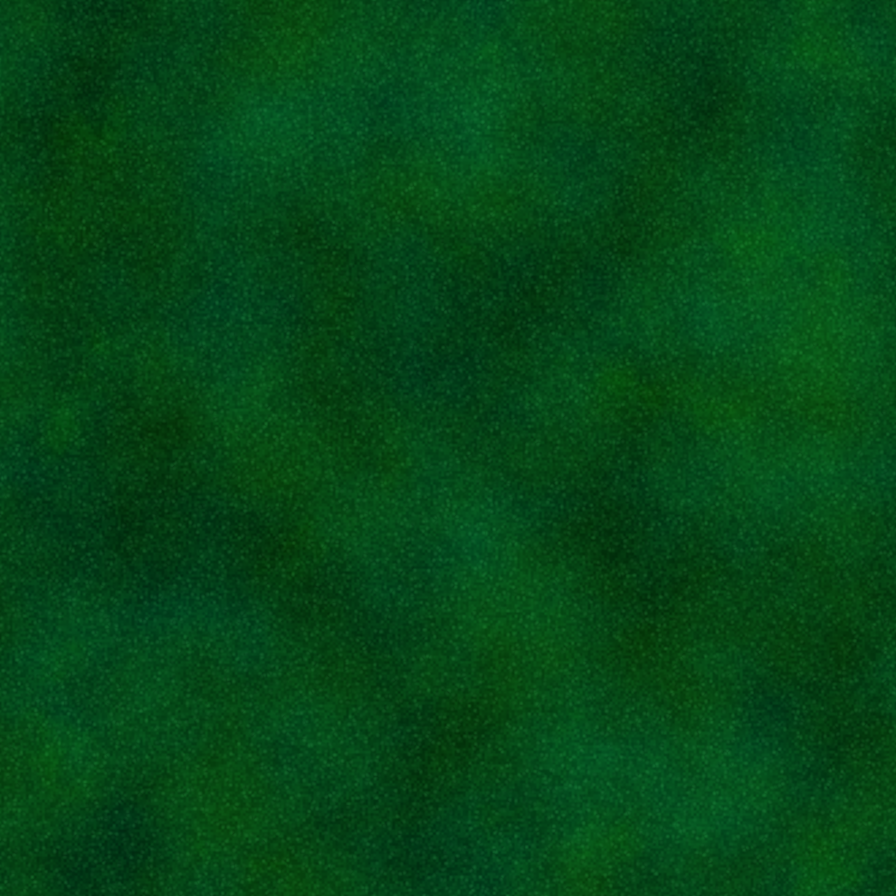
Write a WebGL 2 fragment shader that draws this texture.

```glsl
#version 300 es
precision highp float;
// Deep green mottled felt: wrapped gradient noise makes soft clouds of
// brightness and hue, with a fine nap and small pale specks on top.
// All lattices have whole cell counts and wrap, so the square tiles.

uniform vec2 u_resolution;
out vec4 fragColor;

const vec3 BASE_COLOR = vec3(0.015, 0.269, 0.086);
const vec3 CLOUD_SHIFT = vec3(0.030, 0.205, 0.065);  // dark to light
const vec3 HUE_SHIFT = vec3(-0.035, 0.000, 0.110);   // leaf to bluish green
const vec3 GLOW_SHIFT = vec3(0.006, 0.050, -0.022);  // vivid leafy patches
const vec3 NAP_SHIFT = vec3(0.022, 0.085, 0.035);
const vec3 SPECK_SHIFT = vec3(0.050, 0.085, 0.058);
const int CLOUD_CELLS = 4;
const int HUE_CELLS = 5;
const int GLOW_CELLS = 6;
const int NAP_CELLS = 330;
const int SPECK_CELLS = 150;
const float SPECK_RADIUS = 0.36;   // in speck cells
const float SPECK_DENSITY = 0.75;
const float PERSISTENCE = 0.56;
const float TAU = 6.2831853;

// Integer hash of a wrapped lattice cell, three values in 0..1
vec3 hashCell(ivec2 cell, int period, int seed) {
    ivec2 w = ((cell % period) + period) % period;
    uvec3 v = uvec3(uint(w.x), uint(w.y), uint(seed)) * 1664525u + 1013904223u;
    v.x += v.y * v.z;
    v.y += v.z * v.x;
    v.z += v.x * v.y;
    v ^= v >> 16u;
    v.x += v.y * v.z;
    v.y += v.z * v.x;
    v.z += v.x * v.y;
    return vec3(v >> 8u) / 16777216.0;
}

vec2 fade(vec2 t) {
    return t * t * t * (t * (t * 6.0 - 15.0) + 10.0);
}

float cornerSlope(ivec2 cell, ivec2 corner, vec2 f, int period, int seed) {
    float angle = TAU * hashCell(cell + corner, period, seed).x;
    return dot(vec2(cos(angle), sin(angle)), f - vec2(corner));
}

// Periodic gradient noise, centred on zero
float gradientNoise(vec2 uv, int cells, int seed) {
    vec2 p = uv * float(cells);
    ivec2 c = ivec2(floor(p));
    vec2 f = fract(p);
    vec2 s = fade(f);
    float low = mix(cornerSlope(c, ivec2(0, 0), f, cells, seed),
                    cornerSlope(c, ivec2(1, 0), f, cells, seed), s.x);
    float high = mix(cornerSlope(c, ivec2(0, 1), f, cells, seed),
                     cornerSlope(c, ivec2(1, 1), f, cells, seed), s.x);
    return mix(low, high, s.y);
}

// Sum of octaves, each with twice the cells of the last
float clouds(vec2 uv, int cells, int seed) {
    float sum = 0.0;
    float weight = 0.5;
    for (int i = 0; i < 6; i++) {
        sum += weight * gradientNoise(uv, cells, seed + i);
        cells *= 2;
        weight *= PERSISTENCE;
    }
    return sum;
}

// Periodic value noise for the fine nap, centred on zero
float nap(vec2 uv) {
    vec2 p = uv * float(NAP_CELLS);
    ivec2 c = ivec2(floor(p));
    vec2 s = smoothstep(0.0, 1.0, fract(p));
    float low = mix(hashCell(c, NAP_CELLS, 71).x,
                    hashCell(c + ivec2(1, 0), NAP_CELLS, 71).x, s.x);
    float high = mix(hashCell(c + ivec2(0, 1), NAP_CELLS, 71).x,
                     hashCell(c + ivec2(1, 1), NAP_CELLS, 71).x, s.x);
    return mix(low, high, s.y) - 0.5;
}

// Jittered soft dots of uneven brightness
float specks(vec2 uv) {
    vec2 p = uv * float(SPECK_CELLS);
    ivec2 c = ivec2(floor(p));
    float light = 0.0;
    for (int y = -1; y <= 1; y++) {
        for (int x = -1; x <= 1; x++) {
            ivec2 cell = c + ivec2(x, y);
            vec3 h = hashCell(cell, SPECK_CELLS, 93);
            float d = length(p - vec2(cell) - h.xy);
            float strength = max(0.0, h.z - 1.0 + SPECK_DENSITY) / SPECK_DENSITY;
            light = max(light, strength * (1.0 - smoothstep(0.0, SPECK_RADIUS * 1.5, d)));
        }
    }
    return light;
}

void main() {
    vec2 uv = gl_FragCoord.xy / u_resolution;
    float hue = clouds(uv, HUE_CELLS, 21);
    float glow = smoothstep(0.12, 0.42, clouds(uv, GLOW_CELLS, 41));

    vec3 color = BASE_COLOR;
    color += CLOUD_SHIFT * clouds(uv, CLOUD_CELLS, 1);
    color += HUE_SHIFT * hue + GLOW_SHIFT * glow;
    color += NAP_SHIFT * nap(uv) + SPECK_SHIFT * specks(uv);
    fragColor = vec4(clamp(color, 0.0, 1.0), 1.0);
}
```
